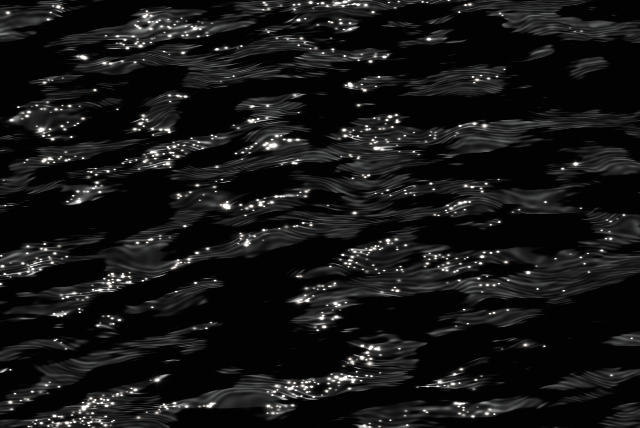
Give the GLSL for this texture, as a Shadertoy shader.

```glsl
// Dark rippled water at night with grey wave sheens and clusters of sun glints.

const vec3  WATER_BLACK   = vec3(0.008, 0.008, 0.009);
const vec3  SHEEN_GREY    = vec3(0.99, 1.0, 1.0);
const vec3  GLINT_WHITE   = vec3(1.0, 0.965, 0.93);
const vec2  SWELL_SCALE   = vec2(6.2, 18.0);   // cells per canvas height
const vec2  STREAK_SCALE  = vec2(13.0, 50.0);
const vec2  RIPPLE_SCALE  = vec2(21.0, 105.0);
const float HATCH_PERIOD  = 0.0105;
const float SHEEN_EDGE    = 0.55;              // higher leaves more black
const float SHEEN_SOFT    = 0.045;
const float SHEEN_BASE    = 0.04;
const float SHEEN_RIPPLE  = 0.36;
const float CREST_LIGHT   = 0.5;
const vec2  SPARK_CELL    = vec2(0.0100, 0.0078);
const vec2  FLARE_CELL    = vec2(0.060, 0.045);
const float SPARK_DENSITY = 0.75;
const float FLARE_DENSITY = 0.6;

float hash(vec2 p) {
    return fract(sin(dot(p, vec2(127.1, 311.7))) * 43758.5453);
}

float noise(vec2 p) {
    vec2 i = floor(p), f = fract(p);
    f = f * f * (3.0 - 2.0 * f);
    return mix(mix(hash(i), hash(i + vec2(1, 0)), f.x),
               mix(hash(i + vec2(0, 1)), hash(i + vec2(1, 1)), f.x), f.y);
}

// Perspective: features shrink towards the top
vec2 waterPlane(vec2 p) {
    p.y += 0.03 * (noise(p * vec2(6.0, 9.0)) - 0.5);
    return vec2((p.x - 0.75) * (1.0 + 0.35 * p.y), p.y + 0.3 * p.y * p.y);
}

// Crests climb to the right, steepest at the lower left
float crestLift(vec2 p) {
    return (0.56 * p.x - 0.15 * p.x * p.x) * (1.0 - 0.65 * p.y);
}

// Fine streaks, nearly level, with bent hatching
float ripples(vec2 p) {
    vec2 q = waterPlane(p);
    q.y += 0.06 * noise(q * vec2(7.0, 12.0) + 31.0) - 0.06 * q.x;
    float phase = q.y / HATCH_PERIOD + 1.5 * noise(q * vec2(18.0, 40.0) + 7.0);
    return 0.45 * noise(q * RIPPLE_SCALE)
         + 0.32 * noise(q * RIPPLE_SCALE * vec2(2.2, 1.5) + 17.0)
         + 0.23 * (0.5 + 0.5 * sin(6.2832 * phase));
}

// Patches of wave face that catch the sky
float sheenMask(vec2 p, float ripple) {
    vec2 q = waterPlane(p);
    vec2 swell = vec2(q.x, q.y - crestLift(p));
    vec2 streak = vec2(q.x, q.y - 0.14 * q.x);
    float height = 0.55 * noise(swell * SWELL_SCALE + 5.0)
                 + 0.30 * noise(streak * STREAK_SCALE + 11.0)
                 + 0.15 * noise(streak * STREAK_SCALE * 2.1 + 23.0);
    height += 0.12 * (ripple - 0.5);
    return smoothstep(SHEEN_EDGE - SHEEN_SOFT, SHEEN_EDGE + SHEEN_SOFT, height);
}

// Where glints gather: in groups, thinning to the right and the top
float glintCluster(vec2 p) {
    vec2 q = waterPlane(p);
    float group = noise(vec2(q.x, q.y - 0.6 * crestLift(p)) * vec2(11.0, 30.0) + 47.0);
    float region = 1.0 - 0.85 * smoothstep(0.7, 1.4, p.x);
    return smoothstep(0.4, 0.85, group) * region * mix(1.0, 0.6, p.y);
}

// One layer of jittered glints; star > 0 adds short rays
float glints(vec2 p, vec2 cell, float density, vec2 radii, float star) {
    float light = 0.0;
    vec2 home = floor(p / cell);
    for (int j = -1; j <= 1; j++)
    for (int i = -1; i <= 1; i++) {
        vec2 id = home + vec2(i, j);
        float pick = hash(id + 3.7);
        if (pick > density) continue;
        vec2 jitter = vec2(hash(id + 19.3), hash(id + 71.9));
        vec2 centre = (id + 0.1 + 0.8 * jitter) * cell;
        float face = sheenMask(centre, 0.5);
        if (pick > density * face * glintCluster(centre) - 0.01) continue;
        float size = hash(id + 53.1);
        float r = mix(radii.x, radii.y, size * size);
        vec2 d = (p - centre) / r * vec2(0.75, 1.1);
        float d2 = dot(d, d);
        float power = mix(0.4, 1.5, hash(id + 88.4));
        light += power * (exp(-d2) + 0.12 * exp(-0.25 * d2));
        vec2 a = abs(d);
        light += star * power * exp(-min(a.x, a.y) * 2.5 - max(a.x, a.y) * 0.7);
    }
    return light;
}

void mainImage(out vec4 fragColor, in vec2 fragCoord) {
    vec2 p = fragCoord / iResolution.y;

    // Grey sheen hatched by ripples
    float ripple = ripples(p);
    float mask = sheenMask(p, ripple);
    float cluster = glintCluster(p);
    float tone = mix(0.7, 1.3, noise(p * vec2(6.0, 14.0) + 61.0));
    float sheen = mask * tone * (SHEEN_BASE + SHEEN_RIPPLE * ripple * ripple);
    sheen += CREST_LIGHT * mask * cluster * smoothstep(0.58, 0.85, ripple);

    // Small sparks and a few larger flares
    float light = glints(p, SPARK_CELL, SPARK_DENSITY, vec2(0.0017, 0.0037), 0.0);
    light += glints(p, FLARE_CELL, FLARE_DENSITY, vec2(0.0035, 0.0058), 0.25);

    vec3 color = WATER_BLACK + SHEEN_GREY * sheen + GLINT_WHITE * light;
    fragColor = vec4(clamp(color, 0.0, 1.0), 1.0);
}
```
